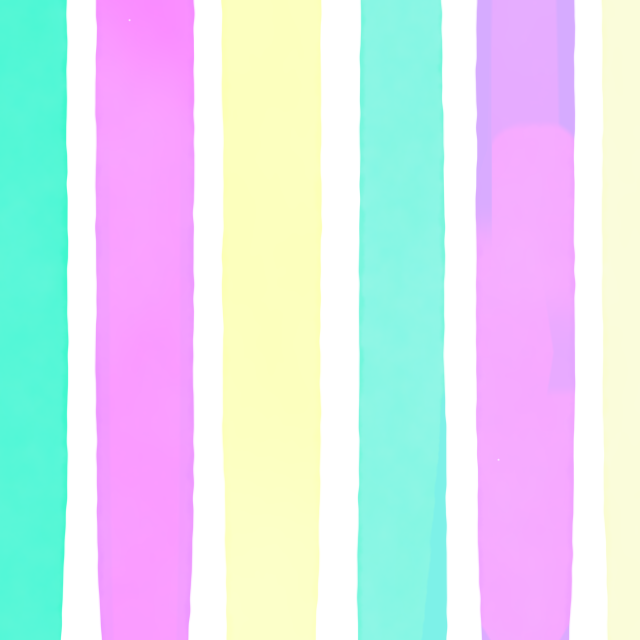
A Shadertoy shader for this pattern:

```glsl
// Vertical watercolour stripes in mint, pink and yellow on white paper.

float hash(vec2 p) {
    return fract(sin(dot(p, vec2(127.1, 311.7))) * 43758.5453);
}

float noise(vec2 p) {
    vec2 i = floor(p), f = fract(p);
    f = f * f * (3.0 - 2.0 * f);
    return mix(mix(hash(i), hash(i + vec2(1, 0)), f.x),
               mix(hash(i + vec2(0, 1)), hash(i + vec2(1, 1)), f.x), f.y);
}

float fbm(vec2 p) {
    float sum = 0.0, amp = 0.5;
    for (int k = 0; k < 4; k++) {
        sum += amp * noise(p);
        p = p * 2.03 + 17.3;
        amp *= 0.5;
    }
    return sum;
}

// Hand-drawn offset of one stripe edge
float wobble(float y, float seed) {
    return (noise(vec2(y * 9.0, seed)) - 0.5) * 0.003
         + (noise(vec2(y * 45.0, seed + 7.0)) - 0.5) * 0.002;
}

vec3 stripeColor(int i) {
    vec3 first = i % 3 == 0 ? vec3(0.33, 0.97, 0.84)
               : i % 3 == 1 ? vec3(0.98, 0.62, 1.0) : vec3(0.99, 1.0, 0.75);
    vec3 second = i % 3 == 0 ? vec3(0.55, 0.965, 0.90)
                : i % 3 == 1 ? vec3(0.965, 0.67, 1.0) : vec3(0.98, 0.99, 0.855);
    return i < 3 ? first : second;
}

// Pigment at height y; u runs from -1 to 1 across the stripe
vec3 paint(int i, float u, float y) {
    vec2 q = vec2(u * 0.0765 + float(i) * 3.0, y);
    float cloud = fbm(q * vec2(9.0, 5.0)) - 0.47;
    float grain = fbm(q * 38.0) - 0.47;
    vec3 col = stripeColor(i);
    float rim = smoothstep(0.86, 1.0, abs(u) + grain * 0.2);

    if (i % 3 == 0) {
        col.r -= cloud * 0.10 + grain * 0.05 + rim * 0.07;
        col.b -= cloud * 0.04 + rim * 0.03;
    } else if (i % 3 == 1) {
        col.g -= cloud * 0.06 + rim * 0.02;
        col.r -= grain * 0.015 + rim * 0.02;
    } else {
        col.b -= cloud * 0.03 + rim * 0.03;
    }

    if (i == 1) {
        // Denser pink at the top, cooler bands along the sides
        col.g -= 0.06 * smoothstep(0.80, 1.0, y + u * 0.06);
        col.r -= 0.025 * smoothstep(0.68, 0.76, abs(u)) * smoothstep(0.9, 0.6, y);
    } else if (i == 2) {
        col.b += 0.04 * smoothstep(0.4, 0.0, y);
    } else if (i == 3) {
        // Blue wedge at the lower right
        float wedge = smoothstep(-0.03, 0.03, u - 0.45 - y * 1.3 + grain * 0.1);
        col = mix(col, vec3(0.49, 0.945, 0.91), wedge * smoothstep(0.42, 0.36, y));
    } else if (i == 4) {
        // Lavender wash above a round pink overlap
        vec3 lavender = vec3(0.84, 0.67, 1.0);
        float lobe = 0.805 - 0.05 * pow(abs(u - 0.2), 4.0) + grain * 0.01;
        float top = smoothstep(lobe - 0.008, lobe + 0.008, y);
        float side = smoothstep(0.66, 0.74, abs(u + 0.02) + (y - 0.85) * 0.3);
        float left = smoothstep(-0.66, -0.70, u) * smoothstep(0.60, 0.69, y);
        float right = smoothstep(0.0, 0.06, u - 0.55 + abs(y - 0.45) * 2.0)
                    * smoothstep(0.375, 0.40, y) * smoothstep(0.57, 0.45, y);
        float corner = smoothstep(0.03, 0.02, y + (1.0 - abs(u)) * 0.12);
        float wash = max(max(top * mix(0.5, 1.0, side), left * 0.9),
                         max(right * 0.45, corner * 0.8));
        col = mix(col, lavender, wash);
    }
    return col;
}

void mainImage(out vec4 fragColor, in vec2 fragCoord) {
    vec2 p = fragCoord / iResolution.y;
    float px = 1.0 / iResolution.y;
    vec3 col = vec3(1.0);

    for (int i = 0; i < 6; i++) {
        float id = float(i);
        bool narrow = i == 3;
        float center = 0.0285 + 0.198 * id + (narrow ? 0.0055 : 0.0);
        // The narrow stripe thins upwards, the others thin at the foot
        float halfWidth = narrow ? 0.070 - 0.007 * p.y
                        : 0.0765 - 0.008 * pow(max(1.0 - p.y / 0.4, 0.0), 1.7);
        float x = p.x - center;
        float d = max(-x - wobble(p.y, id * 2.0 + 1.0),
                      x - wobble(p.y, id * 2.0 + 2.0)) - halfWidth;
        vec3 pigment = paint(i, x / halfWidth, p.y);

        // Faint bleed beside the edge, then the stripe itself
        float bleed = smoothstep(0.003, 0.0, d) * 0.35 * noise(vec2(p.y * 14.0, id));
        col = mix(col, pigment, bleed);
        col = mix(col, pigment, smoothstep(0.75 * px, -0.75 * px, d));
    }

    // Sparse specks of bare paper
    vec2 cell = floor(p * 12.0);
    vec2 speck = 0.2 + 0.6 * vec2(hash(cell + 3.1), hash(cell + 8.7));
    float r = length(fract(p * 12.0) - speck) / 12.0;
    float dot0 = step(0.95, hash(cell + 5.3)) * smoothstep(0.0012 + px, 0.0012 - px, r);
    col = mix(col, vec3(1.0), dot0 * 0.8);

    fragColor = vec4(clamp(col, 0.0, 1.0), 1.0);
}
```
